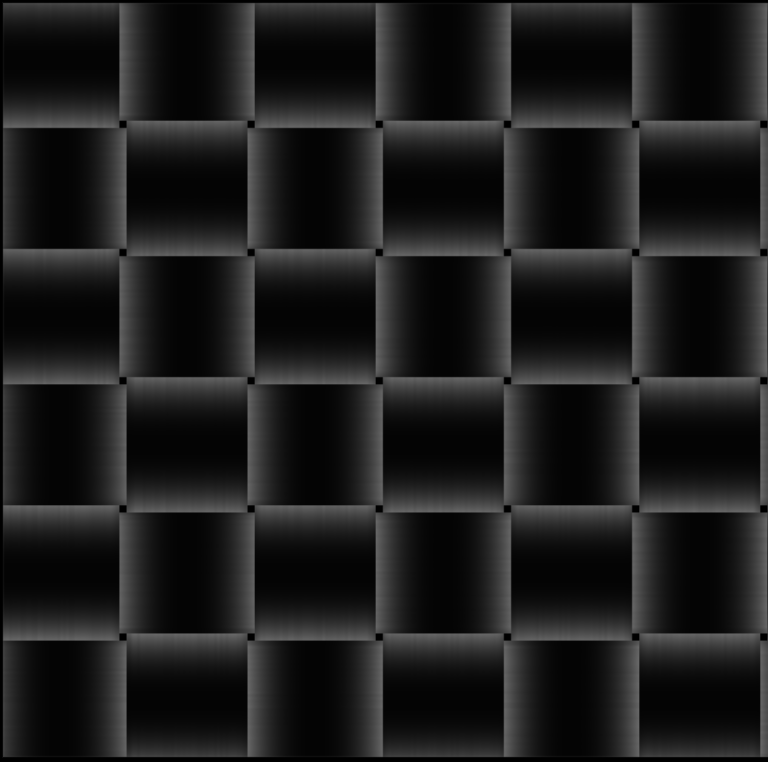
This pattern is drawn by a Shadertoy shader. Its source:

```glsl
const float PITCH = 0.1682;               // cell size, in canvas heights
const vec2 FIRST_KNOT = vec2(0.1614, 0.1640);
const float OVERLAP = 0.028;              // strap overhang, in cells
const float SOFTNESS = 1.5;               // edge blur, in pixels
const float SHADOW = 0.015;
const float HIGHLIGHT = 0.385;
const float FALLOFF = 2.6;
const float END_SHADE = 0.18;
const float STREAKS = 0.07;
const float STREAK_COUNT = 45.0;
const float CELL_VARIATION = 0.05;
const vec3 FRAME = vec3(0.004, 0.0066, 0.004);  // left, bottom, top widths
const float RIM_WIDTH = 0.0025;
const float RIM_GLOW = 0.06;

float hash(vec2 p) {
    return fract(sin(dot(p, vec2(127.1, 311.7))) * 43758.5453);
}

// Smooth random values along one axis
float lineNoise(float x, float seed) {
    float i = floor(x);
    float f = smoothstep(0.0, 1.0, x - i);
    return mix(hash(vec2(i, seed)), hash(vec2(i + 1.0, seed)), f);
}

// Strap brightness: x runs across the strap, y along it
float strapShade(vec2 d, vec2 cell) {
    float seed = hash(cell);
    float across = min(abs(d.x) / (0.5 + OVERLAP), 1.0);
    float shade = HIGHLIGHT * pow(across, FALLOFF);
    float streak = lineNoise(d.y * STREAK_COUNT, seed * 50.0) - 0.5;
    float ends = smoothstep(0.41, 0.5 - OVERLAP, abs(d.y));
    shade *= 1.0 + STREAKS * streak + CELL_VARIATION * (seed - 0.5);
    return SHADOW + shade * (1.0 - END_SHADE * ends);
}

float strapCoverage(vec2 d, float blur) {
    vec2 halfSize = vec2(0.5 + OVERLAP, 0.5 - OVERLAP);
    vec2 inside = clamp((halfSize - abs(d)) / blur + 0.5, 0.0, 1.0);
    return inside.x * inside.y;
}

void mainImage(out vec4 fragColor, in vec2 fragCoord) {
    vec2 p = fragCoord / iResolution.y;
    float pixel = SOFTNESS / iResolution.y;
    vec2 grid = (p - FIRST_KNOT) / PITCH;
    vec2 corner = floor(grid - 0.5);

    // Blend the four nearest straps; uncovered knots stay dark
    float shade = 0.0;
    for (int j = 0; j < 2; j++) {
        for (int i = 0; i < 2; i++) {
            vec2 cell = corner + vec2(i, j);
            vec2 d = grid - cell - 0.5;
            if (mod(cell.x + cell.y, 2.0) > 0.5) d = d.yx;
            shade += strapShade(d, cell) * strapCoverage(d, pixel / PITCH);
        }
    }

    // Dark frame on three sides with a faint inner rim
    float border = min(p.x - FRAME.x, min(p.y - FRAME.y, 1.0 - FRAME.z - p.y));
    shade += RIM_GLOW * (1.0 - smoothstep(0.0, RIM_WIDTH, border));
    shade *= clamp(border / pixel + 0.5, 0.0, 1.0);

    fragColor = vec4(vec3(shade), 1.0);
}
```
